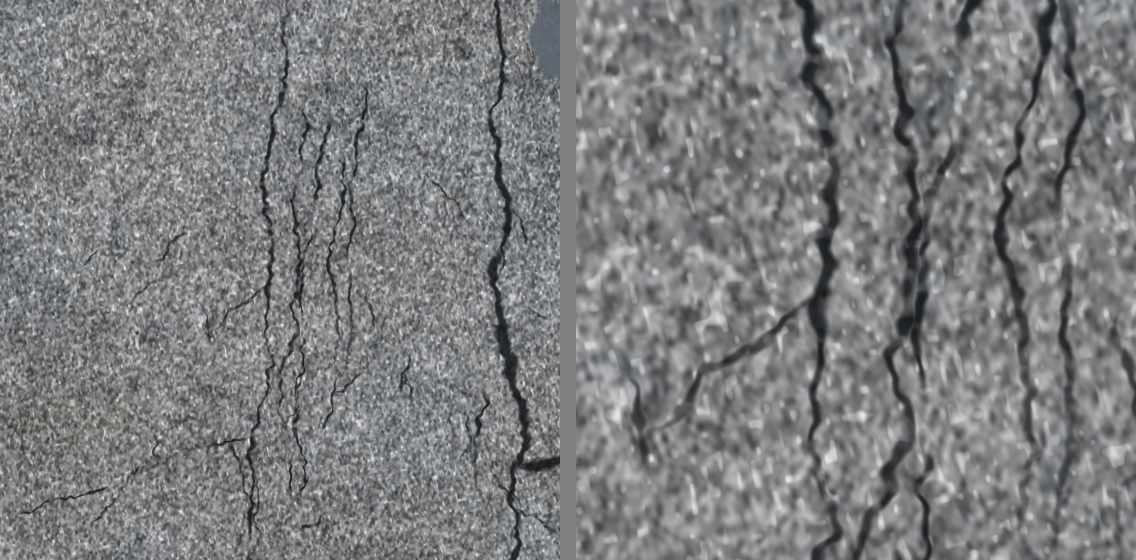
Left, the full canvas; right, a detail of the centre.
Give the GLSL for this texture, as a Shadertoy shader.

```glsl
#define GRAIN_SCALE vec2(215.0, 145.0)
#define GRAIN_CONTRAST 0.29
#define SPECK_GAIN 0.20
#define STRANDS 5
#define BRANCHES 26
#define CRACK_SOFTNESS 0.0029
#define ASPHALT vec3(0.477, 0.481, 0.485)
#define CRACK_COLOR vec3(0.11, 0.12, 0.13)
#define SLATE vec3(0.36, 0.39, 0.43)

float hash(vec2 p) {
    vec3 q = fract(p.xyx * 0.1031);
    q += dot(q, q.yzx + 33.33);
    return fract((q.x + q.y) * q.z);
}

float noise(vec2 p) {
    vec2 cell = floor(p), f = fract(p);
    f = f * f * (3.0 - 2.0 * f);
    vec2 e = vec2(0.0, 1.0);
    return mix(mix(hash(cell), hash(cell + e.yx), f.x),
               mix(hash(cell + e.xy), hash(cell + e.yy), f.x), f.y);
}

mat2 rotation(float angle) {
    float c = cos(angle), s = sin(angle);
    return mat2(c, s, -s, c);
}

// Wandering, tapered, ragged crack from a to b; returns its coverage.
float crack(vec2 p, vec2 a, vec2 b, float width, float seed) {
    vec2 dir = b - a;
    float len = length(dir);
    dir /= len;
    float along = dot(p - a, dir);
    float across = dot(p - a, vec2(-dir.y, dir.x));
    if (abs(across) > 0.06 || along < -0.01 || along > len + 0.01) return 0.0;

    float edge = min(along, len - along);
    float sway = min(len * 0.15, 0.034) * (noise(vec2(along * 6.0, seed)) - 0.5)
               + 0.016 * (noise(vec2(along * 25.0, seed + 7.0)) - 0.5);
    across += sway * smoothstep(0.0, 0.05, edge);
    across += 0.008 * (noise(vec2(along * 75.0, seed + 13.0)) - 0.5);
    across += 0.005 * (noise(p * 120.0 + seed) - 0.5);

    // Narrow cracks break up, wide ones stay open
    float open = smoothstep(0.0028, 0.0045, width);
    float taper = smoothstep(-0.01, 0.025, edge);
    float swell = mix(0.2, 0.5, open) + 1.15 * noise(vec2(along * 24.0, seed + 21.0));
    float halfWidth = width * taper * swell;
    float soft = max(CRACK_SOFTNESS, 1.0 / iResolution.y);
    float gaps = smoothstep(0.15, 0.55, noise(vec2(along * 15.0, seed + 31.0)));
    float crumbs = smoothstep(0.1, 0.5, noise(p * 125.0 + seed + 50.0));
    float strength = mix(mix(0.25, 1.0, gaps) * mix(0.5, 1.0, crumbs), 1.0, open);
    return taper * strength * (1.0 - smoothstep(halfWidth * 0.4, halfWidth + soft, abs(across)));
}

// Deep fissure on the right with its offshoots.
float fissure(vec2 p) {
    vec2 neck = vec2(0.873, 0.8), bend = vec2(0.893, 0.53), pit = vec2(0.925, 0.17);
    float c = crack(p, vec2(0.895, 1.03), neck - vec2(0.0, 0.02), 0.0045, 101.0);
    c = max(c, crack(p, neck, bend, 0.0045, 107.0));
    c = max(c, crack(p, bend + vec2(0.0, 0.03), pit - vec2(0.0, 0.02), 0.0095, 102.0));
    c = max(c, crack(p, pit + vec2(0.0, 0.02), vec2(0.905, -0.03), 0.0045, 103.0));
    c = max(c, crack(p, pit - vec2(0.01, 0.0), vec2(1.03, 0.19), 0.0085, 104.0));
    c = max(c, crack(p, vec2(0.885, 0.68), vec2(0.94, 0.56), 0.003, 105.0));
    c = max(c, crack(p, vec2(0.865, 0.32), vec2(0.872, 0.09), 0.0035, 106.0));
    return c;
}

// Bundle of long, nearly upright cracks near the centre.
float strands(vec2 p) {
    float c = 0.0;
    for (int i = 0; i < STRANDS; i++) {
        float k = float(i);
        vec2 top = vec2(0.505 + 0.036 * k, 1.03 - 0.35 * fract(k * 0.618));
        vec2 foot = vec2(0.45 + 0.042 * k, max(-0.03, 0.13 * k - 0.16));
        c = max(c, crack(p, top, foot, 0.0033 - 0.0003 * k, 10.0 + k * 40.0));
    }
    return c;
}

// Short, faint side cracks scattered over the lower part.
float branches(vec2 p) {
    float c = crack(p, vec2(0.03, 0.08), vec2(0.45, 0.22), 0.0018, 301.0);
    for (int i = 0; i < BRANCHES; i++) {
        float k = float(i);
        vec2 start = vec2(0.2 + 0.75 * fract(k * 0.618 + 0.1), 0.06 + 0.64 * hash(vec2(k, 5.0)));
        float angle = -1.57 + 2.2 * (hash(vec2(k, 9.0)) - 0.5);
        float len = 0.05 + 0.11 * hash(vec2(k, 17.0));
        vec2 end = start + len * vec2(cos(angle), sin(angle));
        c = max(c, crack(p, start, end, 0.0016, 400.0 + k * 40.0) * 0.85);
    }
    return c;
}

void mainImage(out vec4 fragColor, in vec2 fragCoord) {
    vec2 p = fragCoord / iResolution.xy;

    // Fine upright grains with pale stone chips, clumped a little
    vec2 warped = p + 0.003 * vec2(noise(p * 45.0), noise(p * 45.0 + 60.0));
    float coarse = noise(rotation(0.3) * warped * GRAIN_SCALE + 200.0);
    float fine = noise(rotation(-0.35) * warped * GRAIN_SCALE * 1.3 + 500.0);
    float chips = smoothstep(0.66, 0.95, noise(rotation(-0.2) * warped * GRAIN_SCALE * 0.95 + 800.0));
    float clumps = noise(rotation(0.5) * p * 62.0 + 350.0) - 0.5;
    float grain = GRAIN_CONTRAST * (coarse - 0.5 + 0.8 * (fine - 0.5)) + SPECK_GAIN * chips + 0.075 * clumps;

    // Broad wear, stains and slight tints, darker toward the left edge
    float wear = 0.085 * (noise(p * 5.0 + 20.0) - 0.5) + 0.075 * (noise(p * 17.0 + 40.0) - 0.5);
    wear += 0.03 * smoothstep(0.0, 0.3, p.x) - 0.02;
    float stain = smoothstep(0.84, 0.98, noise(p * vec2(24.0, 20.0) + 90.0));
    float hue = 0.014 * (noise(p * 90.0 + 30.0) - 0.5) + 0.02 * (noise(p * 4.0 + 70.0) - 0.5);
    vec3 color = ASPHALT + grain + wear + hue * vec3(1.0, 0.1, -1.0);
    color -= stain * vec3(0.09, 0.085, 0.07);

    // Smooth bare patch in the upper right corner
    float rim = length((p - vec2(1.0, 0.935)) * vec2(1.0, 0.8)) + 0.035 * (noise(p * 32.0) - 0.5);
    color = mix(color, SLATE + 0.3 * wear, 0.9 * (1.0 - smoothstep(0.045, 0.06, rim)));

    // Cracks
    float cracks = max(fissure(p), max(strands(p), branches(p)));
    color = mix(color, CRACK_COLOR + 0.15 * grain, 0.94 * cracks);

    fragColor = vec4(clamp(color, 0.0, 1.0), 1.0);
}
```
